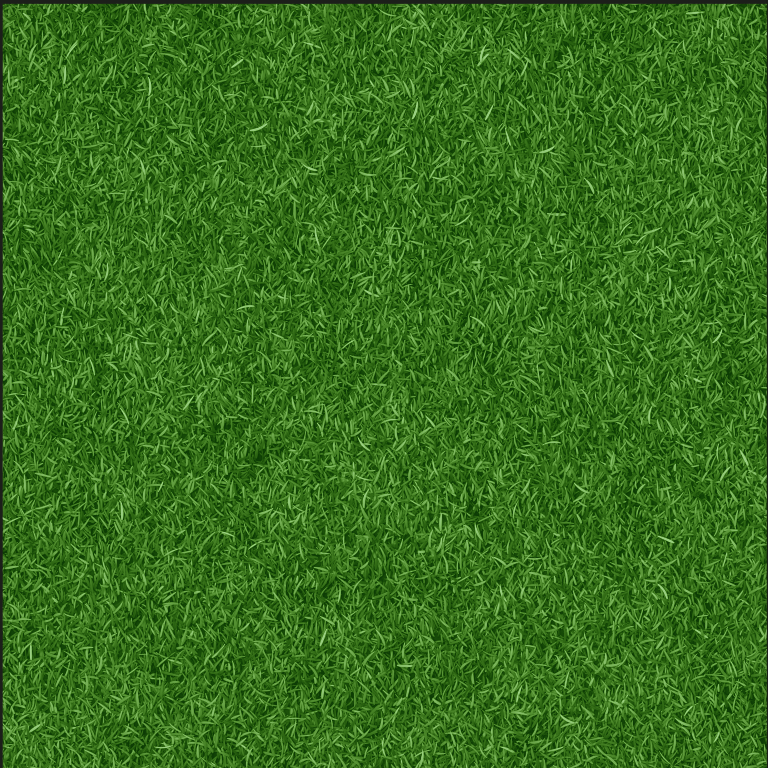
This texture is drawn by a three.js fragment shader. Its source:

```glsl
// Dense mown lawn seen from above, in a thin dark frame.
// Jittered cells scatter short fine blades; layers are painted from the shaded
// bottom to the sunlit top, and the resulting tone is mapped to a green ramp.

#define LAYERS 9
#define CELL 0.0138         // spacing of blades within a layer
#define BLADE_LENGTH 0.0134 // longest half length
#define BLADE_WIDTH 0.0021  // widest half width
#define SOFTNESS 0.0009     // half width of the smoothed edges
#define SPREAD 1.75         // largest lean from upright, in radians
#define SHADOW 0.30         // darkening beside each blade
#define BASE_TONE 0.07      // brightness of the darkest blades
#define TONE_RANGE 0.92     // brightness variation between blades
#define PATCHINESS 0.055    // strength of the broad variation
#define FRAME_COLOR vec3(0.11, 0.12, 0.10)

varying vec2 vUv;

vec4 hash4(vec2 p) {
  vec4 q = fract(p.xyxy * vec4(0.1031, 0.1030, 0.0973, 0.1099));
  q += dot(q, q.wzxy + 33.33);
  return fract((q.xxyz + q.yzzw) * q.zywx);
}

// Coverage of a tapered, bent blade along y; grow widens it for its shadow.
float bladeMask(vec2 p, float halfLength, float halfWidth, float bend, float grow) {
  float s = p.y / halfLength;
  float x = p.x - bend * halfLength * (s * s - 0.3);
  float taper = sqrt(max(1.0 - s * s, 0.0)) * (0.8 - 0.25 * s);
  float edge = abs(x) - halfWidth * taper - grow;
  float soft = SOFTNESS + grow;
  float ends = 1.0 - smoothstep(halfLength - 2.0 * SOFTNESS, halfLength, abs(p.y));
  return (1.0 - smoothstep(-soft, soft, edge)) * ends;
}

// Lighter and darker turf, from wide patches down to single tufts.
float patches(vec2 p) {
  float wide = sin(p.x * 23.0 + 2.0 * sin(p.y * 17.0)) * sin(p.y * 29.0 + 1.7 * sin(p.x * 13.0));
  float medium = sin(p.x * 61.0 - p.y * 43.0 + 2.0 * sin(p.y * 37.0));
  float tufts = sin(p.x * 157.0 + 2.5 * sin(p.y * 83.0)) * sin(p.y * 139.0 + 2.5 * sin(p.x * 97.0));
  return wide + 0.6 * medium + 1.2 * tufts;
}

// Common lean of neighbouring blades.
float tuftLean(vec2 p) {
  return 0.45 * sin(p.x * 71.0 + 3.0 * sin(p.y * 47.0)) * sin(p.y * 89.0 + 2.0 * sin(p.x * 53.0));
}

// Paints one layer of blades over the tone below it.
float paintLayer(vec2 p, float tone, float layer) {
  float depth = layer / float(LAYERS - 1);
  vec2 offset = 40.0 + layer * vec2(71.37, 113.61);
  vec2 grid = p / CELL + offset;
  vec2 home = floor(grid);
  for (int j = -1; j <= 1; j++) {
    for (int i = -1; i <= 1; i++) {
      vec2 cell = home + vec2(float(i), float(j));
      vec4 rnd = hash4(cell);
      vec4 shape = hash4(cell + 37.7);
      vec2 d = (grid - cell - rnd.xy) * CELL;

      float lean = (rnd.z + shape.w - 1.0) * SPREAD + tuftLean((cell - offset) * CELL);
      float c = cos(lean);
      float s = sin(lean);
      vec2 q = vec2(c * d.x - s * d.y, s * d.x + c * d.y);

      float halfLength = BLADE_LENGTH * mix(0.4, 1.0, shape.x);
      float halfWidth = BLADE_WIDTH * mix(0.5, 1.0, shape.y);
      float bend = (shape.z - 0.5) * 0.45;
      float blade = bladeMask(q, halfLength, halfWidth, bend, 0.0);
      float shade = bladeMask(q + vec2(-0.0006, 0.0008), halfLength, halfWidth, bend, 0.0009);

      // Tips catch light, one side is shaded, and a few blades glint.
      float bladeTone = BASE_TONE + 0.28 * (depth - 0.2) + TONE_RANGE * rnd.w;
      bladeTone += 0.14 * q.y / halfLength - 0.06 * q.x / halfWidth;
      bladeTone += 0.30 * step(0.95, shape.x) * depth;
      tone -= SHADOW * shade * (0.3 + max(tone, 0.0));
      tone = mix(tone, bladeTone, blade);
    }
  }
  return tone;
}

// Deep green through leaf green to pale, sunlit green.
vec3 grassColor(float t) {
  t = clamp(t, -0.15, 1.4);
  return vec3(0.09, 0.29, 0.03) + vec3(0.27, 0.36, 0.09) * t
       + vec3(0.07, 0.01, 0.18) * t * t;
}

void main() {
  float tone = 0.0;
  for (int k = 0; k < LAYERS; k++) {
    tone = paintLayer(vUv, tone, float(k));
  }
  tone += PATCHINESS * patches(vUv);
  vec3 color = grassColor(tone);

  // Frame on the left, right and top edges only.
  float inside = min(min(vUv.x - 0.0035, 0.9985 - vUv.x), 0.995 - vUv.y);
  color = mix(FRAME_COLOR, color, smoothstep(-SOFTNESS, SOFTNESS, inside));

  gl_FragColor = vec4(color, 1.0);
}
```
